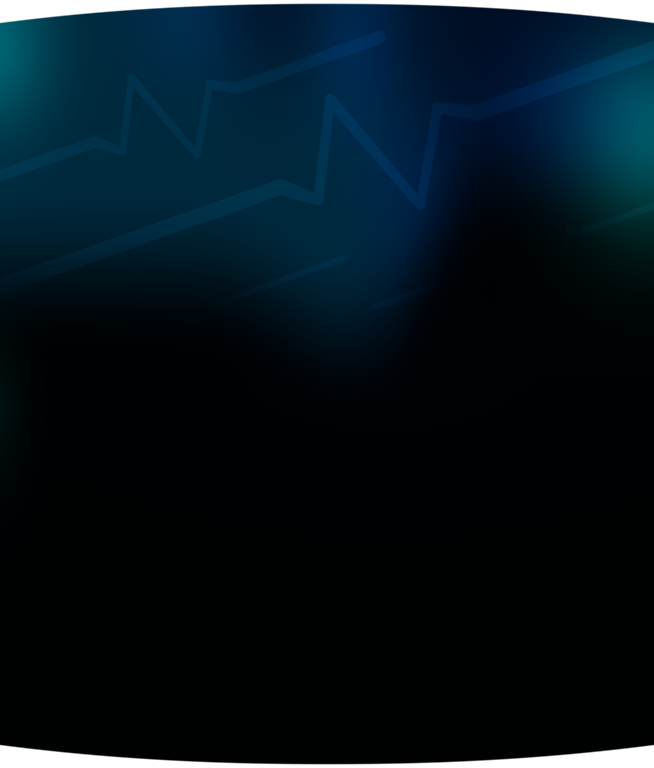
Write a WebGL 1 fragment shader that draws this background.

```glsl
precision highp float;
// Dark studio backdrop: teal and blue glows hang over black, crossed by faint
// heartbeat ribbons, between bowed white margins at the top and bottom.
// Glows are Gaussians; ribbons are distances to tapered line segments.

uniform vec2 u_resolution;

#define ASPECT 0.8516            // width of the composition, in heights
#define MARGIN 0.005             // white margin at the centre
#define BOW 0.025                // extra margin at the sides
#define REACH 0.352              // depth of the upper light
#define TAIL_SLOPE 0.355         // rise of the ribbon tails
#define BLACK vec3(0.0, 0.002, 0.005)
#define DEEP_TEAL vec3(0.0, 0.155, 0.23)
#define DEEP_NAVY vec3(0.0, 0.05, 0.135)
#define TEAL vec3(0.0, 0.28, 0.26)
#define BLUE vec3(0.0, 0.035, 0.11)
#define RIBBON vec3(0.0, 0.028, 0.045)

float glow(vec2 p, vec2 center, vec2 radius) {
  vec2 q = (p - center) / radius;
  return exp(-dot(q, q));
}

// Signed distance to a segment whose half width runs from wa to wb.
float taper(vec2 p, vec2 a, vec2 b, float wa, float wb) {
  vec2 ab = b - a;
  float t = clamp(dot(p - a, ab) / dot(ab, ab), 0.0, 1.0);
  return length(p - a - ab * t) - mix(wa, wb, t);
}

float coverage(float d) {
  float px = 1.0 / u_resolution.y;
  return 1.0 - smoothstep(-px, px, d);
}

// One heartbeat with rising tails; its first peak lies at the given point.
float heartbeat(vec2 p, vec2 peak, float size) {
  vec2 q = (p - peak) / size;
  vec2 rise = vec2(1.0, TAIL_SLOPE);
  vec2 shoulder = vec2(-0.476, -0.83);
  vec2 dip = vec2(-0.114, -0.95);
  vec2 valley = vec2(0.857, -1.0);
  vec2 crest = vec2(1.02, -0.076);
  vec2 exitPoint = vec2(1.38, -0.124);
  float d = taper(q, shoulder - 3.1 * rise, shoulder, 0.075, 0.075);
  d = min(d, taper(q, shoulder, dip, 0.075, 0.05));
  d = min(d, taper(q, dip, vec2(0.0), 0.05, 0.045));
  d = min(d, taper(q, vec2(0.0), valley, 0.055, 0.045));
  d = min(d, taper(q, valley, crest, 0.045, 0.045));
  d = min(d, taper(q, crest, exitPoint, 0.055, 0.075));
  d = min(d, taper(q, exitPoint, exitPoint + 1.85 * rise, 0.075, 0.085));
  return coverage(d * size);
}

vec3 backdrop(vec2 p) {
  // Upper light, deeper near the middle and shallower on the right.
  float right = smoothstep(0.5, 0.64, p.x);
  float bump = (p.x - 0.45) / 0.11;
  float reach = REACH + 0.075 * exp(-bump * bump) - 0.13 * right;
  float light = 1.0 - smoothstep(reach - 0.11, reach + 0.11, 1.0 - p.y);
  vec3 deep = mix(DEEP_TEAL, DEEP_NAVY, smoothstep(0.42, 0.66, p.x));
  deep = mix(deep, DEEP_NAVY, 0.65 * glow(p, vec2(0.36, 1.0), vec2(0.08, 0.11)));
  deep = mix(deep, DEEP_NAVY, 0.5 * glow(p, vec2(0.57, 1.0), vec2(0.12, 0.14)));
  vec3 color = mix(BLACK, deep, light);

  // Blue pools.
  color += BLUE * 0.75 * glow(p, vec2(0.247, 0.98), vec2(0.08, 0.1));
  color += BLUE * glow(p, vec2(0.465, 0.95), vec2(0.065, 0.13));
  color += BLUE * 0.7 * glow(p, vec2(0.53, 0.76), vec2(0.07, 0.11));
  color += BLUE * 0.8 * glow(p, vec2(0.73, 0.85), vec2(0.1, 0.1));
  color += BLUE * 0.16 * glow(p, vec2(0.5, 0.52), vec2(0.3, 0.13));

  // Teal lights at the sides.
  color += TEAL * 0.85 * glow(p, vec2(-0.015, 0.94), vec2(0.08, 0.11));
  color += TEAL * 1.05 * glow(p, vec2(0.855, 0.82), vec2(0.11, 0.14));
  color += TEAL * 0.22 * glow(p, vec2(-0.01, 0.47), vec2(0.04, 0.1));
  return color;
}

void main() {
  vec2 p = (gl_FragCoord.xy - 0.5 * u_resolution) / u_resolution.y
         + vec2(0.5 * ASPECT, 0.5);
  vec3 color = backdrop(p);

  // Translucent ribbons, fading out with the light behind them.
  float ribbon = heartbeat(p, vec2(0.430, 0.870), 0.137);
  ribbon = max(ribbon, 0.85 * heartbeat(p, vec2(0.171, 0.898), 0.100));
  ribbon = max(ribbon, 0.75 * heartbeat(p, vec2(0.684, 0.706), 0.055));
  float stray = taper(p, vec2(0.28, 0.603), vec2(0.445, 0.663), 0.004, 0.004);
  ribbon = max(ribbon, 0.7 * coverage(stray));
  float lit = smoothstep(0.0, 0.2, color.b);
  color += ribbon * (0.1 * color + RIBBON * lit);

  // White margins with a bowed edge.
  float side = abs(2.0 * gl_FragCoord.x / u_resolution.x - 1.0);
  float inset = MARGIN + BOW * pow(side, 2.2);
  float margin = coverage(min(p.y, 1.0 - p.y) - inset);
  gl_FragColor = vec4(mix(color, vec3(1.0), margin), 1.0);
}
```
